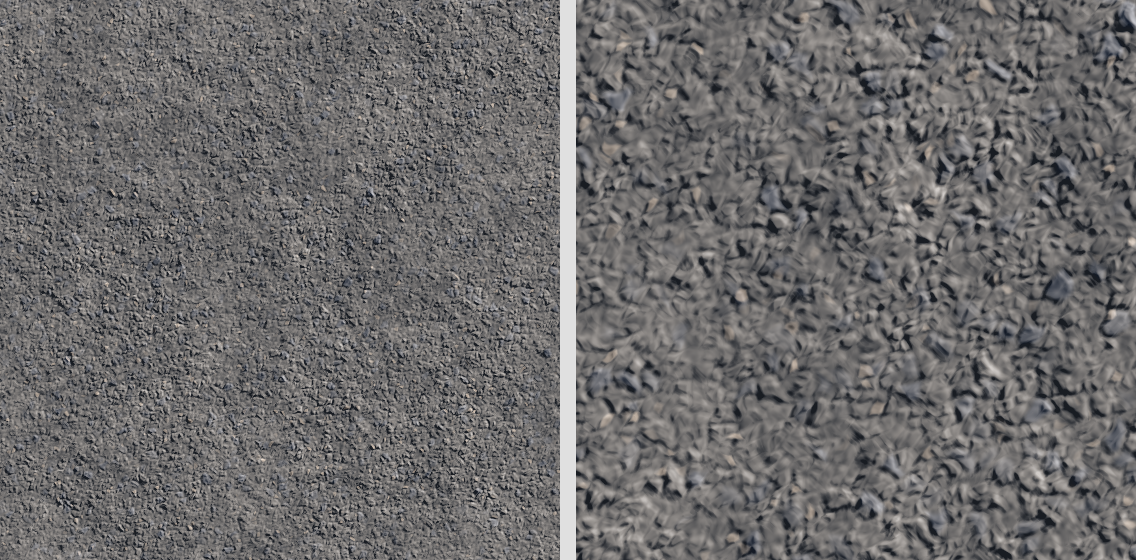
Left, the full canvas; right, a detail of the centre.
Reproduce this texture procedurally as a three.js fragment shader.

```glsl
// Weathered asphalt: crushed stone grains under a low sun from the upper right.
#define STONE_COUNT 72.0
#define GRIT_COUNT 138.0
#define LUMP_COUNT 52.0
#define SAND_COUNT 260.0
#define BASE_TONE 0.436
#define RELIEF 0.33
#define SHADOW 0.46
#define SUN_SLOPE 38.0
#define SUN_DIR vec2(0.74, 0.67)
#define SLOPE_REACH 0.0038
#define SHADOW_STEP 0.003

varying vec2 vUv;

vec2 hash2(vec2 p) {
  vec2 q = vec2(dot(p, vec2(127.1, 311.7)), dot(p, vec2(269.5, 183.3)));
  return fract(sin(q) * 43758.5);
}

// Cellular grains with flat tops: x = height, falling to zero at joints, y = grain id
vec2 grains(vec2 p) {
  vec2 cell = floor(p);
  vec2 local = fract(p);
  float nearest = 8.0;
  float second = 8.0;
  float id = 0.0;
  for (int y = -1; y <= 1; y++) {
    for (int x = -1; x <= 1; x++) {
      vec2 offset = vec2(float(x), float(y));
      vec2 seed = hash2(cell + offset);
      vec2 d = abs(offset + seed - local);
      float dist = mix(length(d), max(d.x, d.y), 0.35);
      if (dist < nearest) {
        second = nearest;
        nearest = dist;
        id = fract(seed.x * 7.31 + seed.y * 3.17);
      } else {
        second = min(second, dist);
      }
    }
  }
  return vec2(smoothstep(0.0, 0.5, second - nearest) * (0.2 + 0.8 * id), id);
}

float valueNoise(vec2 p) {
  vec2 cell = floor(p);
  vec2 f = fract(p);
  f = f * f * (3.0 - 2.0 * f);
  float low = mix(hash2(cell).x, hash2(cell + vec2(1.0, 0.0)).x, f.x);
  float high = mix(hash2(cell + vec2(0.0, 1.0)).x, hash2(cell + 1.0).x, f.x);
  return mix(low, high, f.y);
}

// Layered sines bend the joints so that the cells look crushed
vec2 warp(vec2 p) {
  return p + 0.0018 * sin(p.yx * vec2(173.0, 149.0) + 2.0 * sin(p * 61.0))
           + 0.0009 * sin(p.yx * vec2(391.0, 433.0) + p * 97.0);
}

vec2 stonesAt(vec2 p) { return grains(warp(p) * STONE_COUNT); }

vec2 gritAt(vec2 p) { return grains(warp(p) * GRIT_COUNT + 31.7); }

// Stones and grit bedded on a lumpy ground
float heightAt(vec2 p) {
  float lumps = valueNoise(p * LUMP_COUNT + 3.0);
  return 0.5 * stonesAt(p).x + 0.4 * gritAt(p).x + 0.6 * lumps;
}

// Strongest blocking of the sun by higher grains nearby
float castShadow(vec2 p, float height) {
  float blocked = 0.0;
  for (int i = 1; i <= 3; i++) {
    float reach = float(i) * SHADOW_STEP;
    float rise = heightAt(p + SUN_DIR * reach) - height;
    blocked = max(blocked, rise - reach * SUN_SLOPE);
  }
  return blocked;
}

// Cool shadows, neutral middle tones, warm lights
vec3 asphaltColor(float tone) {
  vec3 coolTint = vec3(-0.014, 0.0, 0.024);
  vec3 warmTint = vec3(0.018, 0.0, -0.014);
  return tone + mix(coolTint, warmTint, smoothstep(0.1, 0.62, tone));
}

void main() {
  vec2 p = vUv;
  vec2 stone = stonesAt(p);
  vec2 grit = gritAt(p);
  float height = heightAt(p);

  // Worn and rough patches
  float patches = valueNoise(p * 7.0) + 0.6 * valueNoise(p * 19.0 + 5.0) - 0.8;
  float roughness = 1.0 + 0.55 * patches;
  float stain = valueNoise(p * 13.0 + 21.0) + valueNoise(p * 34.0 + 8.0) - 1.0;

  // Sun on the slopes, shadows and sand
  float slope = height - heightAt(p + SUN_DIR * SLOPE_REACH);
  float sand = valueNoise(p * SAND_COUNT) + 0.6 * valueNoise(p * SAND_COUNT * 0.6 + 9.0) - 0.8;
  float tone = BASE_TONE + roughness * (RELIEF * slope - SHADOW * castShadow(p, height));
  tone += 0.15 * sand + 0.07 * stain;
  tone += 0.10 * (fract(stone.y * 17.0) - 0.5) * stone.x;
  vec3 color = asphaltColor(clamp(tone, 0.11, 0.80));

  // Blue-grey stones and sparse tan chips
  float blueStone = smoothstep(0.78, 0.86, fract(stone.y * 23.0)) * stone.x;
  color += blueStone * vec3(-0.035, -0.015, 0.02);
  float tanChip = step(0.95, fract(grit.y * 29.0)) * grit.x;
  color += tanChip * vec3(0.15, 0.11, 0.07);

  gl_FragColor = vec4(color, 1.0);
}
```
